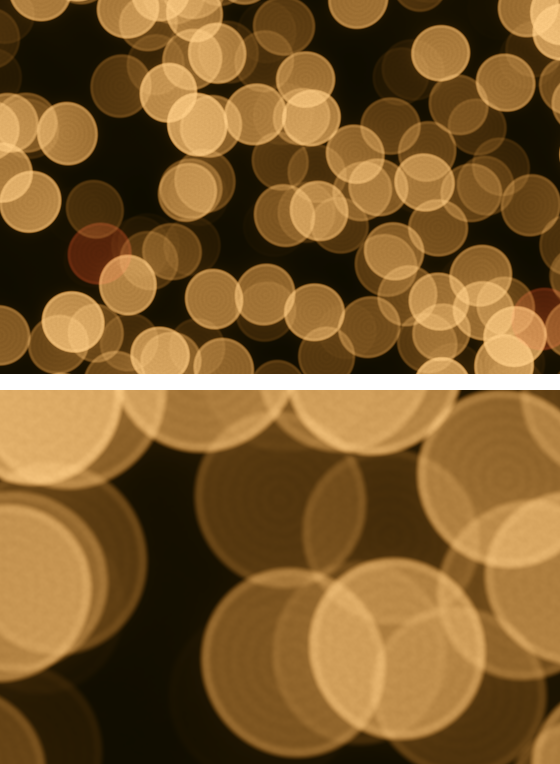
Top: the whole. Bottom: its middle third, enlarged.
This background is drawn by a Shadertoy shader. Its source:

```glsl
const float CELL = 0.16;
const int DISCS_PER_CELL = 3;

vec3 hash3(vec3 p) {
    p = fract(p * vec3(0.1031, 0.1030, 0.0973));
    p += dot(p, p.yxz + 33.33);
    return fract((p.xxy + p.yxx) * p.zyx);
}

// Smooth irregular field, roughly -1 to 1
float layeredSines(vec2 p) {
    float sum = 0.0, amplitude = 0.55;
    for (int i = 0; i < 3; i++) {
        sum += amplitude * sin(p.x + 1.3 * sin(p.y)) * cos(p.y - 0.8 * sin(p.x));
        p = mat2(1.2, 1.3, -1.3, 1.2) * p + 1.7;
        amplitude *= 0.55;
    }
    return sum;
}

// Out-of-focus highlight: slightly oval disc, thin bright rim, faint halo
float bokehDisc(vec2 offset, float radius, float tilt, float shading, float soft) {
    float c = cos(tilt), s = sin(tilt);
    vec2 q = mat2(c, -s, s, c) * offset;
    float dist = length(q * vec2(1.03, 0.98));
    float body = 1.0 - smoothstep(-soft, soft, dist - radius);
    float rimOffset = (dist - radius + 0.005) / 0.0035;
    float rim = exp(-rimOffset * rimOffset);
    float rings = 0.025 * sin(dist / radius * 42.0);
    float halo = 0.05 * exp(-max(dist - radius, 0.0) / 0.012);
    float inside = 1.0 + shading * q.x / radius + rings + 0.3 * rim;
    return body * inside + halo * (1.0 - body);
}

// Optical depth of all discs near p: x = total, y = part from red lights
vec2 gatherLights(vec2 p, float soft) {
    vec2 home = floor(p / CELL);
    vec2 light = vec2(0.0);
    for (int y = -1; y <= 1; y++)
    for (int x = -1; x <= 1; x++)
    for (int k = 0; k < DISCS_PER_CELL; k++) {
        vec2 cell = home + vec2(x, y);
        vec3 place = hash3(vec3(cell + 40.0, float(k) * 17.0 + 5.0));
        vec3 look = hash3(vec3(cell + 91.0, float(k) * 23.0 + 11.0));
        vec2 centre = (cell + place.xy) * CELL;

        // Lights gather in loose clusters
        float density = 0.57 + 0.35 * layeredSines(centre * 5.0 + 0.8);
        if (place.z > density) continue;

        float radius = mix(0.077, 0.085, look.y);
        float shading = 0.3 * (look.z - 0.5);
        float disc = bokehDisc(p - centre, radius, look.z * 6.283, shading, soft);
        float isRed = step(0.97, look.y);
        float strength = mix(1.4 * pow(look.x, 1.5), 0.32, isRed);
        light += disc * strength * vec2(1.0, isRed);
    }
    return light;
}

// Amber ramp from near black through brown to pale gold
vec3 amber(float level) {
    return vec3(level,
                level * (0.52 + 0.29 * level) + 0.016 * (1.0 - level),
                0.53 * level * level);
}

void mainImage(out vec4 fragColor, in vec2 fragCoord) {
    vec2 p = fragCoord / iResolution.y;
    float soft = max(0.0032, 0.8 / iResolution.y);
    vec2 light = gatherLights(p, soft);

    // Dim backdrop, and overlaps that brighten without clipping
    float backdrop = 0.07 + 0.025 * layeredSines(p * 6.0 + 3.0);
    float level = 1.0 - (1.0 - backdrop) * exp(-light.x);

    // Fine mottling inside the lit areas
    level *= 1.0 + 0.018 * layeredSines(p * 330.0);

    vec3 colour = amber(level);
    float redShare = light.y / (light.x + 0.05);
    colour.gb *= 1.0 - 0.45 * redShare;
    fragColor = vec4(clamp(colour, 0.0, 1.0), 1.0);
}
```
